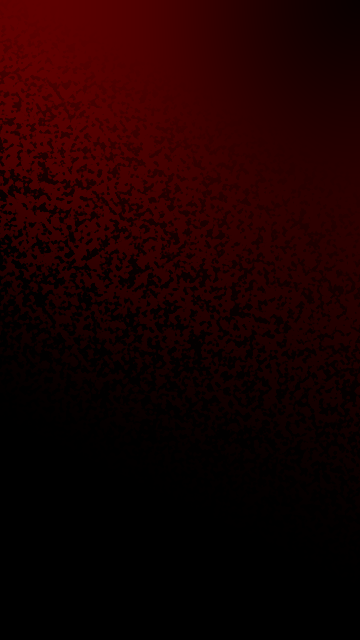
This background is drawn by a WebGL 1 fragment shader. Its source:

```glsl
precision highp float;
// Deep red glow at the upper left, dissolving through fine dark grain into black.

uniform vec2 u_resolution;

const float ASPECT = 16.0 / 9.0;
const vec3 RED = vec3(1.0, 0.003, 0.0);

float hash(vec2 cell) {
  vec3 q = fract(vec3(cell.xyx) * 0.1031);
  q += dot(q, q.yzx + 33.33);
  return fract((q.x + q.y) * q.z);
}

float valueNoise(vec2 p) {
  vec2 cell = floor(p);
  vec2 f = fract(p);
  f = f * f * (3.0 - 2.0 * f);
  float low = mix(hash(cell), hash(cell + vec2(1.0, 0.0)), f.x);
  float high = mix(hash(cell + vec2(0.0, 1.0)), hash(cell + 1.0), f.x);
  return mix(low, high, f.y);
}

// Irregular blots: 1 inside a blot, 0 between them
float blots(vec2 p, float scale, float threshold) {
  mat2 turn = mat2(0.8, 0.6, -0.6, 0.8);
  vec2 q = turn * p * scale;
  float n = 0.68 * valueNoise(q) + 0.32 * valueNoise(turn * q * 1.9 + 17.0);
  return smoothstep(threshold, threshold + 0.18, n);
}

// Red level: bright on the left, dim on the right, dark in the far corner
float glowLevel(vec2 p, vec2 corner) {
  float across = mix(0.375, 0.17, smoothstep(0.0, 0.95, p.x));
  float cornerLight = smoothstep(-0.25, 0.65, distance(p, corner));
  return across * cornerLight;
}

void main() {
  // x runs right from 0 to 1, y runs down from the top edge
  vec2 uv = gl_FragCoord.xy / u_resolution;
  vec2 p = vec2(uv.x, (1.0 - uv.y) * ASPECT);

  // Depth below the slanted line along which the light fades
  float depth = p.y - 0.5 * p.x;
  float fade = 1.0 - smoothstep(0.08, 1.2, depth);
  float grainStrength = smoothstep(-0.1, 0.7, depth) * mix(0.97, 0.85, p.x);

  // Blots widen with depth until only thin red veins remain
  float threshold = mix(0.5, 0.4, smoothstep(0.3, 1.0, depth));

  float level = glowLevel(p, vec2(1.0, 0.0)) * fade;
  level *= 1.0 - grainStrength * blots(p, 108.0, threshold);

  gl_FragColor = vec4(RED * level, 1.0);
}
```
